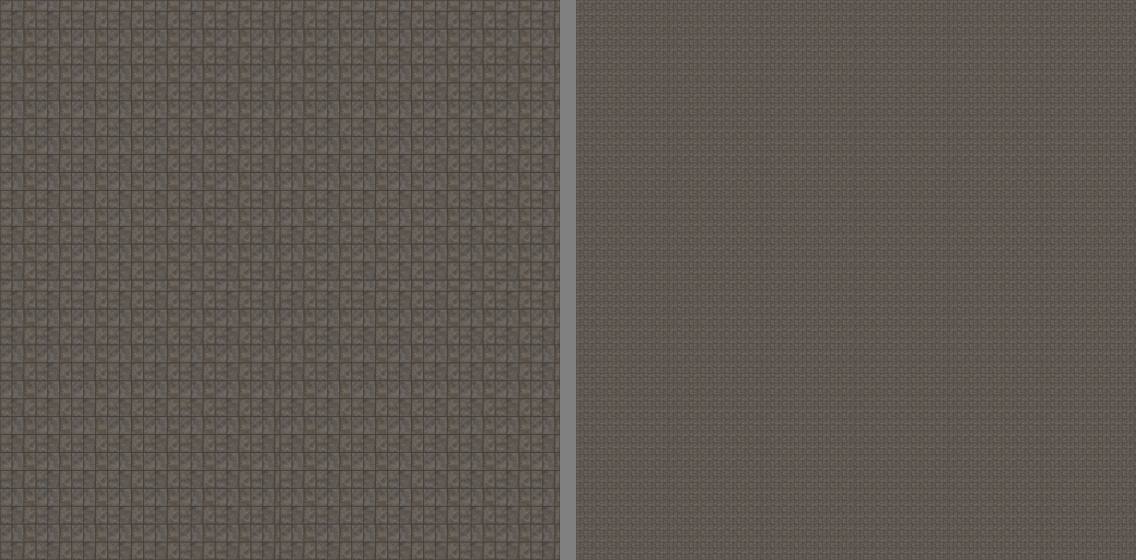
Left: one tile. Right: repeated 3 by 3.
Give the GLSL for this texture, as a Shadertoy shader.

```glsl
// Small weathered stone tiles with thin dark grout, laid in two by two panels.
// Each panel holds a fractional tile count, so its last column and row are cut.
// Value noise stains the stone; a set of 3 x 2 different tiles recurs.

const float PANELS = 2.0;                         // panels per canvas side
const vec2 TILES = vec2(23.4375, 15.625);         // tiles per panel
const vec2 TILE_SET = vec2(3.0, 2.0);             // tiles before the set recurs
const vec2 GROUT_WIDTH = vec2(0.0013, 0.0015);    // canvas units
const float EDGE_WEAR_WIDTH = 0.0022;             // canvas units
const float EDGE_WEAR = 0.06;
const float STAIN_SCALE = 95.0;                   // noise cells per canvas side
const float STAIN_CONTRAST = 1.45;
const float TILE_VARIATION = 0.16;
const float GRAIN = 0.025;
const vec3 STONE_DARK = vec3(0.300, 0.276, 0.238);
const vec3 STONE_LIGHT = vec3(0.458, 0.430, 0.416);
const vec3 WARM_SHIFT = vec3(0.022, 0.002, -0.024);
const vec3 GROUT_COLOR = vec3(0.250, 0.237, 0.222);

// Integer hash of a lattice point and a seed, from 0 to 1
float hash(vec2 p, float seed) {
    uvec2 q = uvec2(ivec2(p) + 4096);
    uint h = q.x * 1597334677u ^ q.y * 3812015801u ^ uint(seed) * 2798796415u;
    h = (h ^ (h >> 16)) * 2146121005u;
    h = (h ^ (h >> 15)) * 2221713035u;
    return float((h ^ (h >> 16)) >> 8) / 16777216.0;
}

float valueNoise(vec2 p, float seed) {
    vec2 i = floor(p);
    vec2 f = fract(p);
    f = f * f * (3.0 - 2.0 * f);
    float low = mix(hash(i, seed), hash(i + vec2(1.0, 0.0), seed), f.x);
    float high = mix(hash(i + vec2(0.0, 1.0), seed), hash(i + 1.0, seed), f.x);
    return mix(low, high, f.y);
}

float stainNoise(vec2 p, float seed) {
    float sum = 0.0;
    float weight = 0.5;
    for (int octave = 0; octave < 4; octave++) {
        sum += weight * valueNoise(p, seed + float(octave));
        p = mat2(1.6, 1.2, -1.2, 1.6) * p + 7.3;
        weight *= 0.55;
    }
    return sum / 1.0094;
}

// Share of a pixel covered by a line, per axis, with a box filter
vec2 lineCoverage(vec2 dist, vec2 width, vec2 pixel) {
    vec2 near = max(dist - 0.5 * pixel, -0.5 * width);
    vec2 far = min(dist + 0.5 * pixel, 0.5 * width);
    return clamp((far - near) / pixel, 0.0, 1.0);
}

void mainImage(out vec4 fragColor, in vec2 fragCoord) {
    vec2 uv = fragCoord / iResolution.xy;
    vec2 pixel = 1.0 / iResolution.xy;

    // Tile layout; the panel border closes the cut tiles
    vec2 p = fract(uv * PANELS) * TILES;
    vec2 tile = floor(p);
    vec2 tileSize = 1.0 / (PANELS * TILES);
    vec2 local = (p - tile) * tileSize;
    vec2 edge = min(local, (min(tile + 1.0, TILES) - p) * tileSize);

    // Stone: mottled tone, cool and warm stains, fine grain
    vec2 kind = mod(tile, TILE_SET);
    float seed = 11.0 + 16.0 * (kind.x + TILE_SET.x * kind.y);
    vec2 q = local * STAIN_SCALE;
    float tone = 0.5 + STAIN_CONTRAST * (stainNoise(q * 1.5, seed) - 0.5);
    tone += TILE_VARIATION * (hash(kind, 5.0) - 0.5);
    float warmth = 2.0 * stainNoise(q * 1.2 + 31.0, seed + 8.0) - 1.0;
    vec3 color = mix(STONE_DARK, STONE_LIGHT, clamp(tone, 0.0, 1.0));
    color += WARM_SHIFT * warmth * 1.6;
    color += GRAIN * (valueNoise(q * 9.0, seed + 13.0) - 0.5);

    // Worn, darker rim
    float rim = 1.0 - smoothstep(0.0, EDGE_WEAR_WIDTH, min(edge.x, edge.y));
    color *= 1.0 - EDGE_WEAR * rim;

    // Grout
    vec2 grout = lineCoverage(edge, GROUT_WIDTH, pixel);
    color = mix(color, GROUT_COLOR, 1.0 - (1.0 - grout.x) * (1.0 - grout.y));

    fragColor = vec4(color, 1.0);
}
```
